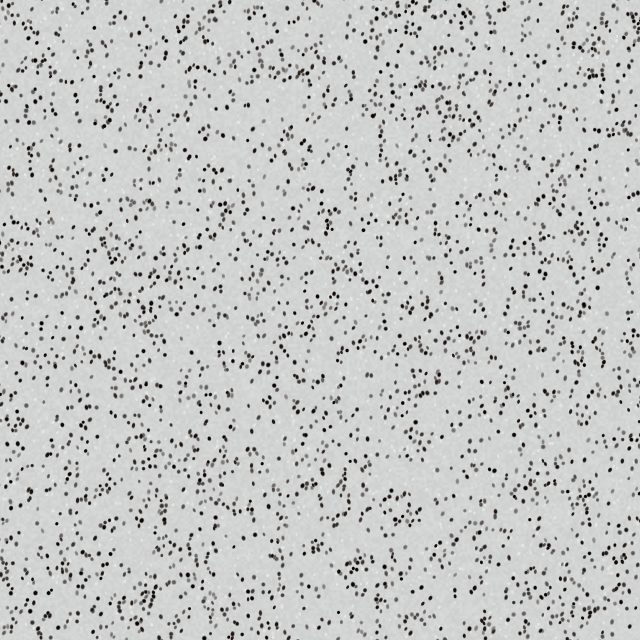
Give the GLSL for this texture, as a three.js fragment shader.

```glsl
// Pale grey speckled stone: small crisp dark grains in loose chains, with faint white flecks.
varying vec2 vUv;

const vec3 STONE = vec3(0.824, 0.827, 0.828);
const vec3 GRAIN_BLACK = vec3(0.035, 0.015, 0.005);
const vec3 GRAIN_BROWN = vec3(0.22, 0.17, 0.13);
const vec3 FLECK_WHITE = vec3(0.92, 0.925, 0.925);

// Sine-free hashes
float hash1(vec2 p) {
  vec3 q = fract(p.xyx * 0.1031);
  q += dot(q, q.yzx + 33.33);
  return fract((q.x + q.y) * q.z);
}

vec2 hash2(vec2 p) {
  vec3 q = fract(p.xyx * vec3(0.1031, 0.1030, 0.0973));
  q += dot(q, q.yzx + 33.33);
  return fract((q.xx + q.yz) * q.zy);
}

float valueNoise(vec2 p) {
  vec2 cell = floor(p);
  vec2 f = fract(p);
  f = f * f * (3.0 - 2.0 * f);
  float bottom = mix(hash1(cell), hash1(cell + vec2(1.0, 0.0)), f.x);
  float top = mix(hash1(cell + vec2(0.0, 1.0)), hash1(cell + 1.0), f.x);
  return mix(bottom, top, f.y);
}

// Coverage of one slightly upright ellipse with a smooth rim
float grainShape(vec2 offset, float radius, float tilt, float stretch) {
  float c = cos(tilt);
  float s = sin(tilt);
  vec2 local = vec2(c * offset.x - s * offset.y, s * offset.x + c * offset.y);
  float d = length(local * vec2(stretch, 1.0 / stretch));
  return 1.0 - smoothstep(radius * 0.32, radius, d);
}

// Scattered grains: x is the coverage, y the random tone of the strongest grain
vec2 scatterGrains(vec2 uv, float cells, float radius, vec2 density, float seed) {
  vec2 home = floor(uv * cells);
  vec2 strongest = vec2(0.0);
  for (int y = -1; y <= 1; y++) {
    for (int x = -1; x <= 1; x++) {
      vec2 cell = home + vec2(float(x), float(y));
      vec2 key = cell + seed;
      vec2 centre = (cell + mix(vec2(0.08), vec2(0.92), hash2(key))) / cells;
      float cluster = valueNoise(centre * 52.0 + seed);
      float chance = mix(density.x, density.y, smoothstep(0.3, 0.7, cluster));
      float present = step(hash1(key + 71.0), chance);
      vec2 form = hash2(key + 137.0);
      vec2 look = hash2(key + 211.0);
      float size = radius * mix(0.78, 1.14, form.x);
      float tilt = (form.y - 0.4) * 1.2;
      float stretch = mix(1.0, 1.3, look.x);
      float strength = mix(0.4, 1.15, look.y);
      float cover = present * strength * grainShape(uv - centre, size, tilt, stretch);
      if (cover > strongest.x) strongest = vec2(cover, look.x);
    }
  }
  return min(strongest, 1.0);
}

void main() {
  // Faint fine mottling of the ground
  float mottle = (valueNoise(vUv * 250.0) - 0.5) * 0.045;
  mottle += (valueNoise(vUv * 110.0 + 40.0) - 0.5) * 0.015;
  vec3 color = STONE + mottle;

  // Sparse white flecks
  vec2 flecks = scatterGrains(vUv, 130.0, 0.0034, vec2(0.06, 0.14), 300.0);
  color = mix(color, FLECK_WHITE, flecks.x * 0.75);

  // Dark grains, from black to brown
  vec2 grains = scatterGrains(vUv, 130.0, 0.0044, vec2(0.07, 0.33), 17.0);
  vec3 grainColor = mix(GRAIN_BLACK, GRAIN_BROWN, grains.y * grains.y * 0.8);
  color = mix(color, grainColor, grains.x);

  gl_FragColor = vec4(color, 1.0);
}
```
